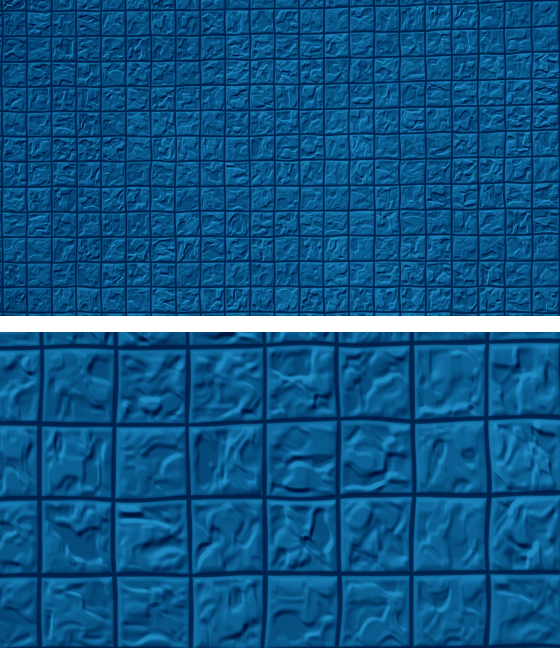
Top, the full canvas; bottom, a detail of the centre.
Give the GLSL for this texture, as a WebGL 1 fragment shader.

```glsl
precision highp float;
uniform vec2 u_resolution;

#define TILES vec2(12.76, 12.6)      // tiles per canvas height, across and up
#define ORIGIN vec2(0.007, 0.0116)   // first joint crossing
#define JOINT 0.018                  // half width of a joint, in tiles
#define JOINT_WOBBLE 0.07
#define GRAIN 4.6                    // lumps per tile
#define RELIEF 0.62                  // strength of the raking light
#define LIGHT_STEP vec2(-0.030, 0.054)
#define TILE_TONE 0.09
#define FALLOFF 0.13
#define GLOW_CENTRE vec2(1.12, 0.43)
#define DEEP_BLUE vec3(0.0, 0.13, 0.30)
#define LIT_BLUE vec3(0.10, 0.50, 0.72)

float hash(vec2 p) {
  return fract(sin(dot(p, vec2(127.1, 311.7))) * 43758.5453);
}

float noise(vec2 p) {
  vec2 i = floor(p), f = fract(p);
  f = f * f * (3.0 - 2.0 * f);
  return mix(mix(hash(i), hash(i + vec2(1.0, 0.0)), f.x),
             mix(hash(i + vec2(0.0, 1.0)), hash(i + 1.0), f.x), f.y);
}

float edgeDistance(vec2 local) {
  vec2 d = 0.5 - abs(local - 0.5);
  return min(d.x, d.y);
}

// Chipped plateaus inside a smooth, bevelled rim
float tileHeight(vec2 local, vec2 id) {
  float d = edgeDistance(local);
  float stretch = mix(0.78, 1.28, hash(id + 3.7));
  vec2 p = local * GRAIN * vec2(stretch, 1.0 / stretch);
  p += 40.0 * vec2(hash(id), hash(id + 17.3));
  p += 1.1 * vec2(noise(p * 0.9 + 5.2), noise(p * 0.9 + 61.7));
  float lumps = smoothstep(0.32, 0.62, noise(p));
  float chips = smoothstep(0.25, 0.75, noise(p * 2.1 + 23.0));
  float rough = mix(0.7, 1.2, hash(id + 8.1)) * smoothstep(0.02, 0.15, d);
  return 0.5 * smoothstep(0.0, 0.07, d) + rough * (lumps + 0.5 * chips - 0.7);
}

// Slightly fanned grid with uneven joints
vec2 gridPosition(vec2 p) {
  vec2 g = (p - ORIGIN) * TILES;
  float spread = max(p.x - 1.025, 0.0);
  g.x -= 0.92 * spread * spread;
  g.y *= 1.0 - 0.012 * p.x * p.x;
  return g + JOINT_WOBBLE * (vec2(noise(g * 1.3), noise(g * 1.3 + 31.0)) - 0.5);
}

vec3 wallColour(vec2 p) {
  vec2 g = gridPosition(p);
  vec2 id = floor(g), local = fract(g);
  float pixel = TILES.y / u_resolution.y;

  // Raking light from the upper left
  float height = tileHeight(local, id);
  float slope = height - tileHeight(local + LIGHT_STEP, id);
  float tone = 0.44 + RELIEF * slope + 0.14 * height;

  // Tile to tile variation, broad patches and light falloff
  vec2 away = p - GLOW_CENTRE;
  tone += TILE_TONE * (hash(id + 51.0) - 0.5);
  tone += 0.12 * (noise(p * 3.5 + 9.0) - 0.5);
  tone += 0.06 - FALLOFF * dot(away, away);

  // Dark joints of varying width
  float width = JOINT * mix(0.6, 1.4, noise(g * 2.7 + 70.0));
  float joint = 1.0 - smoothstep(width, width + 0.5 * pixel + 0.012, edgeDistance(local));
  tone = mix(tone, -0.08, 0.8 * joint);

  tone = clamp(tone, -0.15, 1.1);
  return mix(DEEP_BLUE, LIT_BLUE, vec3(tone * abs(tone), tone, tone));
}

void main() {
  // Four samples per pixel
  vec3 colour = vec3(0.0);
  for (int j = 0; j < 2; j++) {
    for (int i = 0; i < 2; i++) {
      vec2 offset = vec2(float(i), float(j)) * 0.5 - 0.25;
      colour += wallColour((gl_FragCoord.xy + offset) / u_resolution.y);
    }
  }
  gl_FragColor = vec4(clamp(colour * 0.25, 0.0, 1.0), 1.0);
}
```
